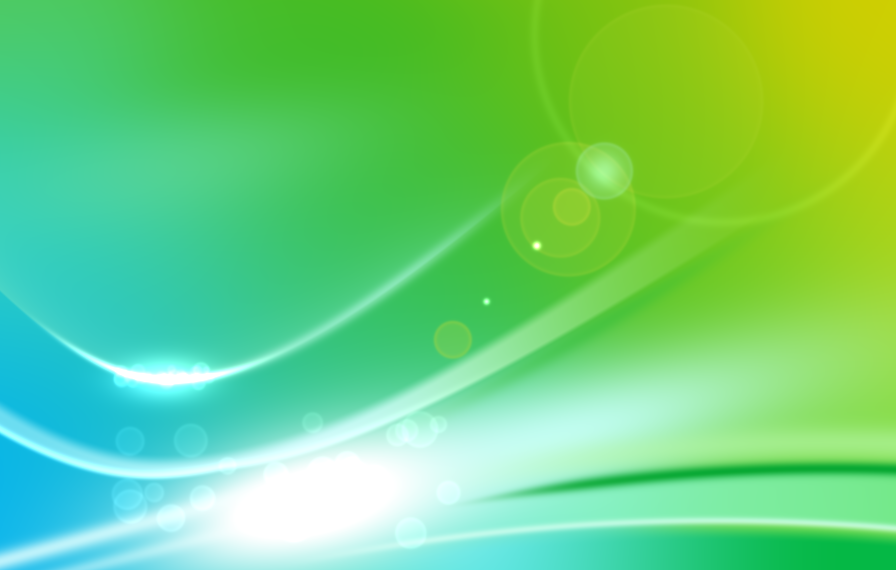
Give the GLSL for this background, as a Shadertoy shader.

```glsl
// Glossy green and aqua light waves with a white flare, lens rings and bokeh.

float hash(float n) { return fract(sin(n * 91.17) * 4375.85); }

float bell(float x, float width) { return exp(-x * x / (width * width)); }

// Colour patch; alpha holds its weight for a normalised blend.
vec4 tint(vec2 d, float r, float g, float b) {
    return vec4(r, g, b, 1) * exp(-14. * dot(d, d));
}

// Height of a valley-shaped curve, steeper on its left side.
float swoosh(float d, float slope, float bend) {
    return slope * (sqrt(d * d + bend * bend) - bend) * (d < 0. ? 1.55 : 1.);
}

// Translucent disc with a slightly brighter rim.
float disc(vec2 d, float radius) {
    float e = length(d) - radius;
    return 1. - smoothstep(-.003, .003, e) + .6 * bell(e + .002, .004);
}

vec3 backdrop(vec2 p) {
    vec4 sum = tint(p - vec2(0, 1), .32, .79, .34);
    sum += tint(p - vec2(.48, .96), .28, .73, .1);
    sum += tint(p - vec2(.85, .76), .23, .72, .1);
    sum += tint(p - vec2(1.02, 1), .56, .77, .05);
    sum += tint(p - vec2(1.5, .95), .83, .81, 0.);
    sum += tint(p - vec2(1.16, .68), .49, .77, .06);
    sum += tint(p - vec2(1.55, .55), .74, .84, .07);
    sum += tint(p - vec2(1.25, .46), .33, .78, .16);
    sum += tint(p - vec2(0, .62), .16, .82, .8);
    sum += tint(p - vec2(.28, .63), .3, .83, .62);
    sum += tint(p - vec2(.62, .6), .24, .76, .3);
    sum += tint(p - vec2(.85, .45), .2, .75, .27);
    sum += tint(p - vec2(.58, .34), .16, .75, .54);
    sum += tint(p - vec2(.25, .29), .08, .74, .8);
    sum += tint(p - vec2(0, .2), 0., .69, .95);
    sum += tint(p - vec2(.82, .1), .36, .9, .88);
    sum += tint(p - vec2(1.5, .22), .48, .88, .36);
    return sum.rgb / sum.a;
}

void mainImage(out vec4 fragColor, in vec2 fragCoord) {
    vec2 uv = fragCoord / iResolution.xy;
    vec2 p = uv * vec2(1.567, 1);
    float x = uv.x, y = uv.y;
    vec3 col = backdrop(p);

    // Dark fold and pale veil across the upper left
    float fold = y - .744 - .28 * x;
    col = mix(col, vec3(.24, .73, .14), .4 * bell(fold - .06, .09) * bell(x - .34, .22));
    col = mix(col, vec3(.45, .87, .62), .35 * bell(fold + .09, .09) * bell(x - .22, .2));

    // Upper swoosh: sharp below, glowing above
    float a = y - .331 - swoosh(x - .189, 1.5, .228);
    float fade = 1. - smoothstep(.42, .63, x);
    float glow = smoothstep(-.003, .004, a) * exp(-max(a, 0.) * 14.);
    col = mix(col, vec3(.5, .91, .76), .42 * glow * fade);
    col = mix(col, vec3(.75, 1, .93), .5 * bell(a - .003, .006 + .02 * x) * fade * smoothstep(.02, .12, x));
    col += .95 * bell(a - .002, .006) * bell(x - .185, .075);
    col += .42 * bell(length((p - vec2(.29, .335)) * vec2(.6, 1.3)), .045);

    // Light fan under the main band
    float b = y - .198 - swoosh(x - .185, 1.2, .3);
    float thick = .03 + .1 * abs(x - .25);
    float under = 1. - smoothstep(-.015, .015, b + thick);
    vec2 f = mat2(.959, -.284, .284, .959) * (p - vec2(.96, .225));
    col = mix(col, vec3(.77, 1, .96), .95 * under * bell(f.x, .48) * bell(f.y, .105));
    col = mix(col, vec3(.2, .74, .22), .5 * bell(b + thick + .022, .018) * bell(x - .65, .15));

    // Main band
    float band = smoothstep(-.006, .006, b + thick) * (1. - smoothstep(-.022, .006, b));
    float gloss = mix(.55, .9, smoothstep(0., .25, x)) * (1. - smoothstep(.4, .9, x));
    vec3 bandColour = mix(vec3(.72, .98, 1), vec3(.72, .95, .62), smoothstep(.3, .7, x));
    col = mix(col, bandColour, band * gloss);
    col += .25 * bell(b + thick - .006, .007) * (1. - smoothstep(.2, .6, x));

    // Lower right ribbons: bright strip, green floor, dark crease
    float crease = y - .178 + .36 * (x - .93) * (x - .93);
    float edge = y - .086 + .33 * (x - .8) * (x - .8);
    float right = smoothstep(.42, .7, x);
    float strip = smoothstep(-.004, .004, edge) * (1. - smoothstep(-.006, 0., crease));
    col = mix(col, mix(vec3(.6, .98, .92), vec3(.45, .92, .58), x * x), .85 * strip * right);
    col = mix(col, vec3(.72, .97, .66), .6 * right * bell(crease - .045, .03));
    vec3 ground = mix(vec3(.36, .9, .9), vec3(.02, .72, .27), smoothstep(.5, .95, x));
    col = mix(col, ground, (1. - smoothstep(-.035, 0., edge)) * smoothstep(.35, .6, x));
    col = mix(col, vec3(.82, 1, .93), .75 * bell(edge, .007) * smoothstep(.3, .5, x));
    col = mix(col, vec3(.03, .66, .2), smoothstep(.48, .66, x) * bell(crease, .003 + .009 * right));

    // White flare with streaks to the lower left
    float streak = bell(y - .015 - .42 * x, .018) + .6 * bell(y + .035 - .4 * x, .013);
    col = mix(col, vec3(.9, 1, 1), .8 * min(streak, 1.) * (1. - smoothstep(.25, .45, x)));
    vec2 c = p - vec2(.55, .12);
    float core = length(vec2(.42 * c.x, c.y - .2 * c.x));
    col = mix(col, vec3(.82, 1, 1), .75 * bell(core, .145));
    col = mix(col, vec3(1), min(1., 1.6 * bell(core, .085)));

    // Scattered bokeh around the flare and the upper glint
    for (float i = 1.; i < 25.; i++) {
        vec2 r = vec2(hash(i), hash(i + 30.));
        float size = hash(i + 60.);
        col += .035 * disc(p - vec2(.22, .06) - r * vec2(.58, .2), .012 + .02 * size);
        col += .06 * disc(p - vec2(.21, .327) - r * vec2(.16, .025), .004 + .01 * size);
    }

    // Lens rings and sparks
    float lens = .12 * disc(p - vec2(1.165, .822), .17) + .18 * disc(p - vec2(.994, .633), .118);
    lens += .16 * disc(p - vec2(.98, .618), .07) + .2 * disc(p - vec2(1, .637), .033);
    lens += .26 * disc(p - vec2(.792, .404), .033);
    col = mix(col, vec3(.72, .85, .22), lens);
    vec2 halo = p - vec2(1.057, .7);
    col = mix(col, vec3(.6, .9, .6), .25 * disc(halo, .05));
    col += vec3(.12, .14, .3) * bell(length(halo), .03);
    col += .04 * bell(length(p - vec2(1.265, .94)) - .33, .009);
    col += .8 * bell(length(p - vec2(.939, .569)), .006);
    col += .6 * bell(length(p - vec2(.851, .471)), .005);
    fragColor = vec4(clamp(col, 0., 1.), 1);
}
```
